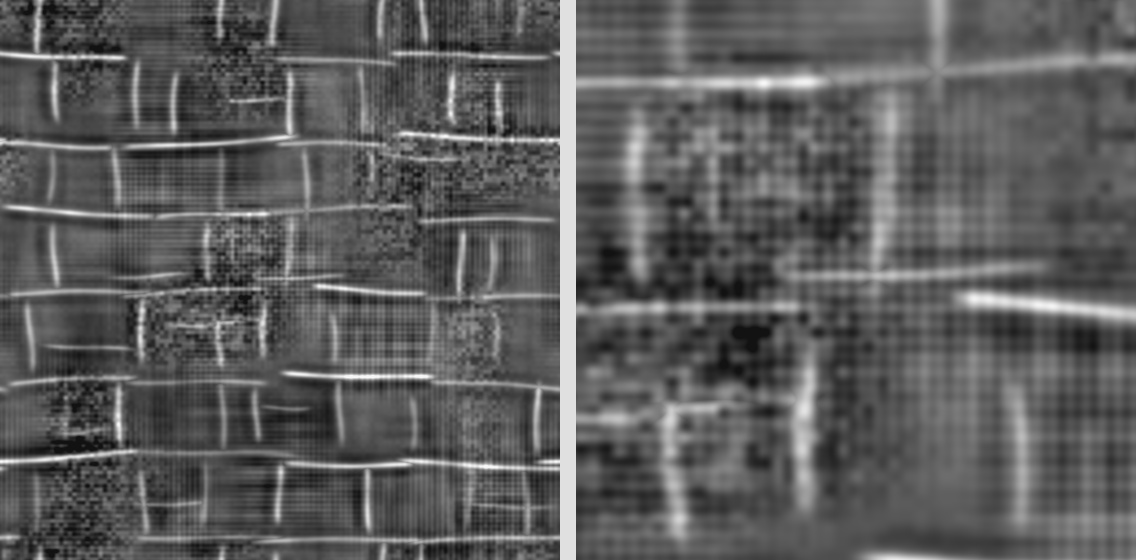
Left, the full canvas; right, a detail of the centre.
Give the GLSL for this texture, as a Shadertoy shader.

```glsl
// Grey rough weave: seven wavy courses crossed by short, broken upright ridges.
const float ROWS = 7.0;            // courses up the canvas
const float COLUMNS = 7.0;         // upright ridges per course
const float SEAM_PIECES = 4.0;     // pieces making up one seam
const float SEAM_HEIGHT = 0.04;    // height of the lowest seam
const float SEAM_WIDTH = 0.0048;
const float UPRIGHT_WIDTH = 0.0062;
const float FAINT_WIDTH = 0.0042;
const float RIB_COUNT = 104.0;     // fine threads across the canvas
const float BASE_TONE = 0.325;
const float RIDGE_LIGHT = 0.62;
const float GROOVE_DARK = 0.17;
const float TAU = 6.2831853;

vec3 hash3(vec2 p, float seed) {
    vec3 q = fract(vec3(p.xyx + seed) * vec3(0.1031, 0.1030, 0.0973));
    q += dot(q, q.yxz + 33.33);
    return fract((q.xxy + q.yzz) * q.zyx);
}

// Value noise that wraps after "cells" lattice steps
float noise(vec2 uv, vec2 cells, float seed) {
    vec2 p = uv * cells;
    vec2 i = floor(p);
    vec2 f = fract(p);
    f = f * f * (3.0 - 2.0 * f);
    vec2 a = mod(i, cells);
    vec2 b = mod(i + 1.0, cells);
    float low = mix(hash3(a, seed).x, hash3(vec2(b.x, a.y), seed).x, f.x);
    float high = mix(hash3(vec2(a.x, b.y), seed).x, hash3(b, seed).x, f.x);
    return mix(low, high, f.y);
}

float bell(float x) {
    return exp(-x * x);
}

// Scattered strokes running along p.x; returns (ridge, groove).
// span holds the shortest and longest half length, in cells.
vec2 strokes(vec2 p, vec2 grid, vec2 jitter, vec2 span, float width,
             float soften, float keep, float seed) {
    vec2 marks = vec2(0.0);
    vec2 home = floor(p * grid);
    for (int j = -1; j <= 1; j++) {
        for (int i = -1; i <= 1; i++) {
            vec2 cell = home + vec2(i, j);
            vec2 id = mod(cell, grid);
            vec3 place = hash3(id, seed);
            vec3 look = hash3(id, seed + 37.0);
            vec2 d = p - (cell + 0.5 + jitter * (place.xy - 0.5)) / grid;
            float along = d.x * grid.x / mix(span.x, span.y, place.z);

            // Slight slant and bow
            float across = d.y - d.x * (look.x - 0.5) * 0.13;
            across -= 0.0022 * sin(along * 3.0 + look.y * TAU);

            float fade = 1.0 - smoothstep(1.0 - soften, 1.0, abs(along));
            float strength = mix(0.35, 1.0, look.y) * step(look.z, keep);
            float side = place.x < 0.35 ? 1.0 : -1.0;
            float gap = side * 3.2 * width;
            float groove = bell((across - gap) / (1.9 * width))
                         + 0.5 * bell((across + gap) / (1.6 * width));
            marks = max(marks, fade * strength * vec2(bell(across / width), groove));
        }
    }
    return marks;
}

// Fine ribs, streaks and grain, stronger in some patches
float threads(vec2 uv) {
    float patchUp = smoothstep(0.35, 0.85, noise(uv, vec2(9.0), 3.0));
    float patchFlat = smoothstep(0.35, 0.85, noise(uv, vec2(8.0), 11.0));
    float patchGrain = smoothstep(0.45, 0.9, noise(uv, vec2(7.0), 19.0));
    float ribs = 0.035 * patchUp * sin(TAU * RIB_COUNT * uv.x)
               + 0.035 * patchFlat * sin(TAU * RIB_COUNT * uv.y);
    float upright = noise(uv, vec2(72.0, 13.0), 23.0) - 0.5;
    float level = noise(uv, vec2(11.0, 76.0), 29.0) - 0.5;
    float grain = noise(uv, vec2(128.0), 31.0) - 0.5;
    return ribs + upright * (0.06 + 0.16 * patchUp)
                + level * (0.09 + 0.16 * patchFlat)
                + grain * (0.03 + 0.30 * patchGrain);
}

void mainImage(out vec4 fragColor, in vec2 fragCoord) {
    vec2 uv = fragCoord / iResolution.xy;

    // Cloth: broad tone plus one shade per rough block
    float tone = BASE_TONE + threads(uv);
    tone += 0.13 * (noise(uv, vec2(5.0), 43.0) - 0.5);
    tone += 0.14 * (noise(uv, vec2(14.0, 12.0), 47.0) - 0.5);

    // Long seams, short uprights between them, and faint loose threads
    vec2 course = uv - vec2(0.0, SEAM_HEIGHT);
    vec2 seams = strokes(course + vec2(0.0, 0.5 / ROWS), vec2(SEAM_PIECES, ROWS),
                         vec2(0.3, 0.22), vec2(0.42, 0.68), SEAM_WIDTH, 0.2, 0.92, 5.0);
    vec2 uprights = strokes(course.yx, vec2(ROWS, COLUMNS),
                            vec2(0.18, 0.75), vec2(0.36, 0.56), UPRIGHT_WIDTH, 0.45, 0.88, 61.0);
    vec2 loose = strokes(course, vec2(5.0, ROWS),
                         vec2(0.7, 0.6), vec2(0.25, 0.5), FAINT_WIDTH, 0.5, 0.38, 83.0);

    // Worn ridges lighten the cloth, grooves beside them darken it
    float wear = 0.68 + 0.5 * noise(uv, vec2(24.0), 53.0);
    vec2 marks = max(seams, max(0.8 * uprights, 0.5 * loose));
    tone -= GROOVE_DARK * marks.y * (1.0 - marks.x);
    tone += RIDGE_LIGHT * marks.x * wear;

    fragColor = vec4(vec3(clamp(tone, 0.07, 0.97)), 1.0);
}
```
